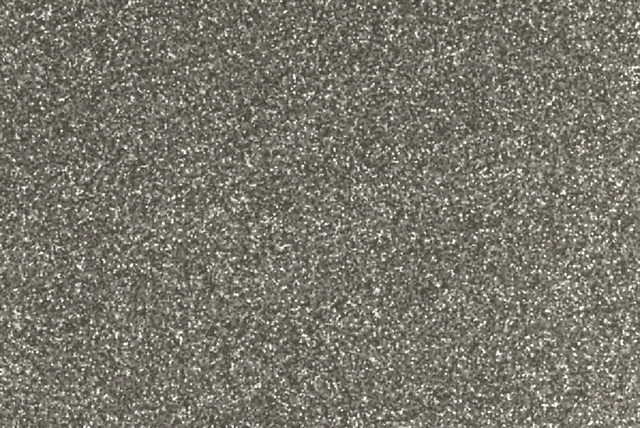
Write a Shadertoy shader that draws this texture.

```glsl
const float GRAINS = 200.0;      // grains per canvas height
const float JITTER = 0.9;        // irregularity of grain positions
const float SOFTNESS = 0.0037;   // width of the blur, in canvas heights
const int   SAMPLES = 4;         // smoothing samples per axis
const float DARKEST = 0.255;     // brightness of the dimmest grain
const float SPREAD = 0.34;       // even spread of grain brightness
const float SPARKLE = 0.50;      // extra brightness of the rare glints
const float SPARKLE_POWER = 12.0;
const vec3  WARM_CAST = vec3(0.010, 0.0, -0.037);
const vec3  HUE_SHIFT = vec3(0.015, -0.004, 0.016);
const float PATCH_SCALE = 7.0;
const float PATCH_CONTRAST = 0.05;
const float CLUMP_SCALE = 26.0;
const float CLUMP_CONTRAST = 0.04;

// Integer hash giving three values in 0..1
vec3 hash3(vec2 cell, uint seed) {
    uvec3 v = uvec3(uvec2(ivec2(cell) + 64), seed);
    v = v * 1664525u + 1013904223u;
    v.x += v.y * v.z; v.y += v.z * v.x; v.z += v.x * v.y;
    v ^= v >> 16u;
    v.x += v.y * v.z; v.y += v.z * v.x; v.z += v.x * v.y;
    return vec3(v >> 8u) / 16777216.0;
}

float valueNoise(vec2 p, uint seed) {
    vec2 cell = floor(p);
    vec2 f = fract(p);
    f = f * f * (3.0 - 2.0 * f);
    float bottom = mix(hash3(cell, seed).x, hash3(cell + vec2(1, 0), seed).x, f.x);
    float top = mix(hash3(cell + vec2(0, 1), seed).x, hash3(cell + vec2(1, 1), seed).x, f.x);
    return mix(bottom, top, f.y);
}

// Flat colour of the nearest flake
vec3 glitter(vec2 p) {
    vec2 home = floor(p);
    float nearest = 9.0;
    vec3 flake = vec3(0.0);
    for (int y = -1; y <= 1; y++) {
        for (int x = -1; x <= 1; x++) {
            vec2 cell = home + vec2(x, y);
            vec3 h = hash3(cell, 1u);
            vec2 d = cell + 0.5 + JITTER * (h.xy - 0.5) - p;
            float dist = dot(d, d);
            if (dist < nearest) {
                nearest = dist;
                flake = h;
            }
        }
    }
    float brightness = DARKEST + SPREAD * flake.z + SPARKLE * pow(flake.z, SPARKLE_POWER);
    float hue = fract(flake.x * 7.0 + flake.y * 13.0) * 2.0 - 1.0;
    return brightness + WARM_CAST + HUE_SHIFT * hue;
}

// Soft light, stronger along the bottom and the right edge
float lighting(vec2 uv, vec2 p) {
    float light = 0.94 + 0.07 * (1.0 - uv.y) + 0.11 * pow(uv.x, 4.0);
    light += PATCH_CONTRAST * (valueNoise(p * PATCH_SCALE, 2u) - 0.5);
    light += CLUMP_CONTRAST * (valueNoise(p * CLUMP_SCALE, 3u) - 0.5);
    return light;
}

void mainImage(out vec4 fragColor, in vec2 fragCoord) {
    vec2 p = fragCoord / iResolution.y;

    // Average the flakes over a soft footprint, at least one pixel wide
    float footprint = max(SOFTNESS, 1.0 / iResolution.y);
    vec3 color = vec3(0.0);
    for (int j = 0; j < SAMPLES; j++) {
        for (int i = 0; i < SAMPLES; i++) {
            vec2 offset = (vec2(i, j) + 0.5) / float(SAMPLES) - 0.5;
            color += glitter((p + offset * footprint) * GRAINS);
        }
    }
    color /= float(SAMPLES * SAMPLES);

    color *= lighting(fragCoord / iResolution.xy, p);
    fragColor = vec4(clamp(color, 0.0, 1.0), 1.0);
}
```
